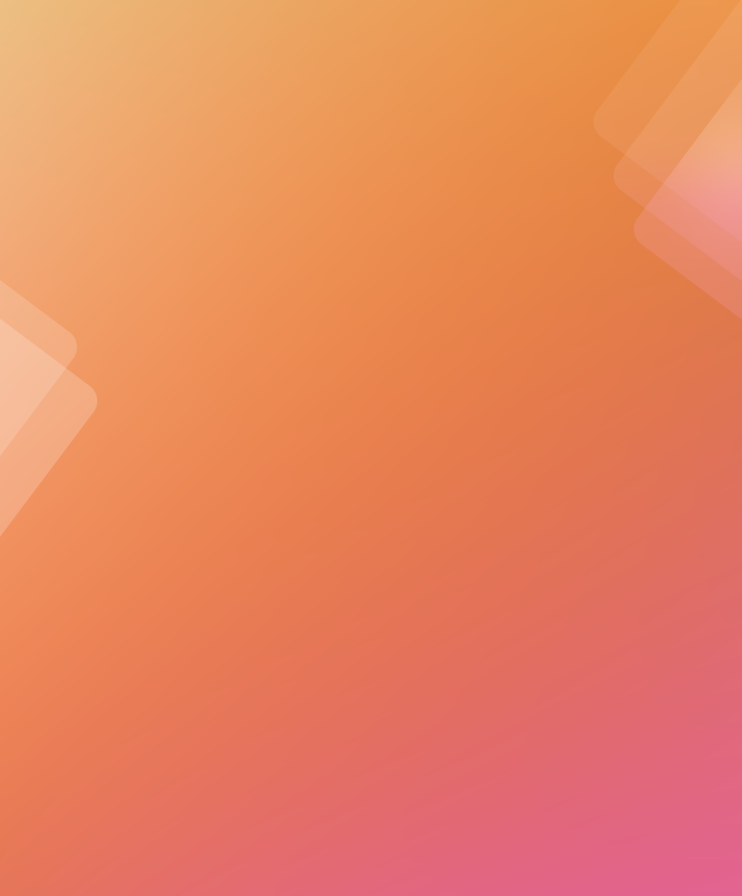
Give the GLSL for this background, as a Shadertoy shader.

```glsl
// A warm mesh gradient, from sand through orange to pink, with translucent
// rounded cards entering from the left and right. Three vertical colour curves
// are blended across; each card is the distance to one tilted rounded corner.

// Smooth cubic through four colours spaced evenly over t = 0..1
vec3 colourCurve(vec3 a, vec3 b, vec3 c, vec3 d, float t) {
    float s = 3.0 * t;
    return (s - 2.0) * (s - 3.0) * (b * s / 2.0 - a * (s - 1.0) / 6.0)
         + s * (s - 1.0) * (d * (s - 2.0) / 6.0 - c * (s - 3.0) / 2.0);
}

vec3 meshGradient(vec2 uv) {
    float down = 1.0 - uv.y;
    vec3 left = colourCurve(vec3(0.925, 0.75, 0.51), vec3(0.95, 0.65, 0.455),
                            vec3(0.94, 0.55, 0.36), vec3(0.90, 0.46, 0.35), down);
    vec3 middle = colourCurve(vec3(0.92, 0.63, 0.36), vec3(0.922, 0.54, 0.31),
                              vec3(0.90, 0.465, 0.33), vec3(0.89, 0.405, 0.49), down);
    vec3 right = colourCurve(vec3(0.92, 0.56, 0.25), vec3(0.875, 0.475, 0.295),
                             vec3(0.875, 0.425, 0.42), vec3(0.885, 0.39, 0.57), down);
    // Quadratic blend passing through all three columns
    float x = uv.x;
    return left * (1.0 - x) * (1.0 - 2.0 * x)
         + middle * 4.0 * x * (1.0 - x)
         + right * x * (2.0 * x - 1.0);
}

// Coverage of a card with its corner at the given point;
// facing = 1 opens to the right, -1 opens to the left
float cardMask(vec2 p, vec2 corner, float facing) {
    float radius = 0.021;
    vec2 offset = facing * (p - corner);
    vec2 q = radius - vec2(dot(offset, vec2(0.6, 0.8)), dot(offset, vec2(0.8, -0.6)));
    float dist = length(max(q, 0.0)) + min(max(q.x, q.y), 0.0) - radius;
    float pixel = 1.0 / iResolution.y;
    return 1.0 - smoothstep(-0.75 * pixel, 0.75 * pixel, dist);
}

void mainImage(out vec4 fragColor, in vec2 fragCoord) {
    vec2 p = fragCoord / iResolution.y;
    vec3 colour = meshGradient(fragCoord / iResolution.xy);
    vec2 cardStep = vec2(0.0225, -0.06);

    // Pale cards on the left
    for (int i = 0; i < 2; i++) {
        float n = float(i);
        float mask = cardMask(p, vec2(0.0944, 0.6167) + n * cardStep, -1.0);
        colour = mix(colour, vec3(1.0, 0.97, 0.95), mask * (0.18 + 0.04 * n));
    }

    // Peach to pink cards on the right, the front one holding a soft glow
    vec3 tint = mix(vec3(1.0, 0.69, 0.90), vec3(1.0, 0.83, 0.73),
                    smoothstep(0.75, 0.86, p.y));
    vec2 fromGlow = (p - vec2(0.833, 0.805)) / 0.072;
    float glow = exp(-dot(fromGlow, fromGlow));
    for (int i = 0; i < 3; i++) {
        float n = float(i);
        float mask = cardMask(p, vec2(0.654, 0.860) + n * cardStep, 1.0);
        float opacity = 0.11 + 0.025 * n + (i == 2 ? 0.26 * glow : 0.0);
        colour = mix(colour, tint, mask * opacity);
    }

    fragColor = vec4(colour, 1.0);
}
```
